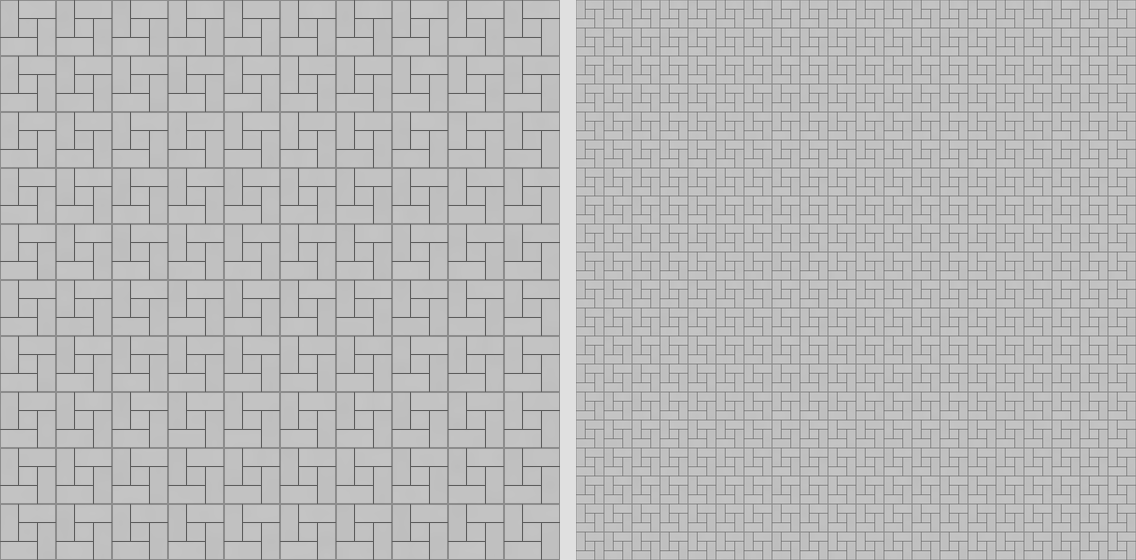
Left, the tile; right, the same tile 2 across and 2 down.
A three.js fragment shader for this pattern:

```glsl
varying vec2 vUv;

const float REPEATS = 10.0;        // pinwheels across and up
const float UNITS = 3.0;           // brick widths per pinwheel
const float JOINT_WIDTH = 0.0013;  // share of the canvas
const vec3 JOINT_COLOR = vec3(0.19);
const vec3 STONE_COLOR = vec3(0.758);
const float ORIENTATION_TONE = 0.006;
const float BRICK_TONE = 0.006;
const float MOTTLE_TONE = 0.012;
const float MOTTLE_SCALE = 1.3;

float hash(vec2 p) {
  vec3 q = fract(vec3(p.xyx) * 0.1031);
  q += dot(q, q.yzx + 33.33);
  return fract((q.x + q.y) * q.z);
}

float valueNoise(vec2 p) {
  vec2 i = floor(p);
  vec2 f = p - i;
  f = f * f * (3.0 - 2.0 * f);
  float low = mix(hash(i), hash(i + vec2(1.0, 0.0)), f.x);
  float high = mix(hash(i + vec2(0.0, 1.0)), hash(i + vec2(1.0, 1.0)), f.x);
  return mix(low, high, f.y);
}

// Distance to the nearest side, positive inside the box
float insideBox(vec2 p, vec2 halfSize) {
  vec2 d = halfSize - abs(p);
  return min(d.x, d.y);
}

// Share of a pixel covered by a line centred at distance d
float lineCoverage(float d, float width, float pixel) {
  float h = 0.5 * width;
  float r = 0.5 * pixel;
  return clamp((min(d + r, h) - max(d - r, -h)) / pixel, 0.0, 1.0);
}

void main() {
  vec2 grid = vUv * REPEATS;
  vec2 cell = mod(floor(grid), REPEATS);
  vec2 p = (fract(grid) - 0.5) * UNITS;

  // Square in the centre
  float edge = insideBox(p, vec2(0.5));
  float brick = 4.0;
  float orientation = 0.0;
  vec2 local = p;

  // Four bricks turned about the centre
  vec2 turned = p;
  for (int k = 0; k < 4; k++) {
    vec2 q = turned - vec2(-1.0, 0.5);
    float d = insideBox(q, vec2(0.5, 1.0));
    if (d >= 0.0) {
      edge = d;
      brick = float(k);
      orientation = mod(brick, 2.0) * 2.0 - 1.0;
      local = q;
    }
    turned = vec2(-turned.y, turned.x);
  }

  // Faint tone per brick and soft mottling bounded by its joints
  vec2 seed = cell * 5.0 + vec2(brick, brick * 7.0);
  float tone = orientation * ORIENTATION_TONE;
  tone += (hash(seed + 3.0) - 0.5) * BRICK_TONE;
  tone += (valueNoise(local * MOTTLE_SCALE + seed * 11.0 + 40.0) - 0.5) * MOTTLE_TONE;

  // Joints
  float pixel = max(fwidth(vUv.x), fwidth(vUv.y));
  float joint = lineCoverage(edge / (REPEATS * UNITS), JOINT_WIDTH, pixel);
  gl_FragColor = vec4(mix(STONE_COLOR + tone, JOINT_COLOR, joint), 1.0);
}
```
